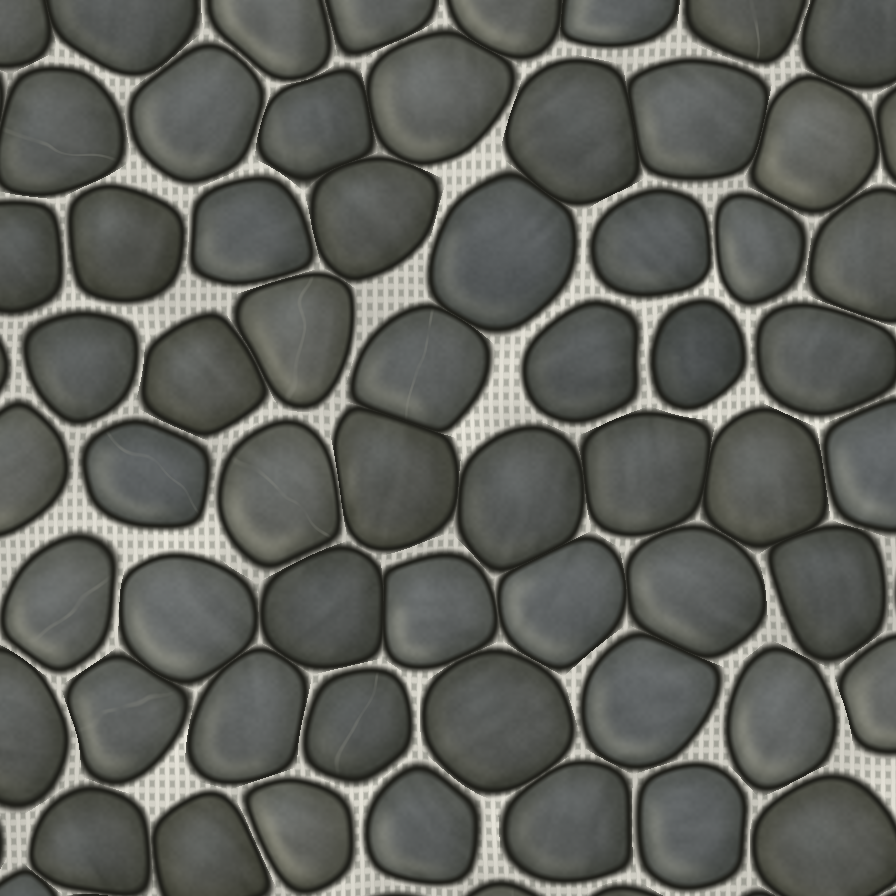
Write a Shadertoy shader that draws this texture.

```glsl
// Dark polished river pebbles packed on a pale woven mesh backing.
// Each pebble is a weighted Voronoi cell, rounded by a smooth minimum of its
// border distances and trimmed by a tilted oval, then shaded from its depth.

const float STONES_ACROSS = 7.0;
const float ROW_HEIGHT = 0.93;
const float JITTER = 0.44;        // scatter of the pebble centres
const float SIZE_SPREAD = 0.11;   // variation of the cell weights
const float ROUNDING = 0.08;      // corner radius of the pebbles
const float OVAL_LONG = 0.63;     // half axes of the trimming oval
const float OVAL_SHORT_MIN = 0.43;
const float OVAL_SHORT_MAX = 0.57;
const float OVAL_BLEND = 0.06;
const float MIN_GAP = 0.004;
const float EXTRA_GAP = 0.04;     // loose single pebbles
const float LOOSE_GAP = 0.05;     // loosely packed areas
const float EDGE_SOFTNESS = 0.018;
const float RIM_WIDTH = 0.042;
const float SHADOW_WIDTH = 0.065;
const vec2 MESH_THREADS = vec2(88.0, 66.0);

const vec3 STONE_CENTRE = vec3(0.348, 0.357, 0.347);
const vec3 STONE_EDGE = vec3(0.288, 0.297, 0.270);
const vec3 COOL_SHEEN = vec3(0.036, 0.043, 0.050);
const vec3 WARM_GLOW = vec3(0.155, 0.150, 0.130);
const vec3 VEIN = vec3(0.56, 0.56, 0.52);
const vec3 RIM_DARK = vec3(0.12, 0.12, 0.10);
const vec3 MESH_HOLE = vec3(0.66, 0.66, 0.62);
const vec3 MESH_THREAD = vec3(0.87, 0.86, 0.82);

float hash(vec2 p) {
    return fract(sin(dot(p, vec2(127.1, 311.7))) * 43758.5453);
}

float noise(vec2 p) {
    vec2 i = floor(p), f = fract(p);
    f = f * f * (3.0 - 2.0 * f);
    return mix(mix(hash(i), hash(i + vec2(1, 0)), f.x),
               mix(hash(i + vec2(0, 1)), hash(i + vec2(1, 1)), f.x), f.y);
}

float fbm(vec2 p) {
    float sum = 0.0, amp = 0.5;
    for (int i = 0; i < 4; i++) {
        sum += amp * noise(p);
        p = p * 2.03 + 17.3;
        amp *= 0.5;
    }
    return sum;
}

float smoothMin(float a, float b, float k) {
    float h = max(k - abs(a - b), 0.0) / k;
    return min(a, b) - 0.25 * h * h * k;
}

// Centre of a pebble in staggered rows
vec2 stoneCentre(vec2 id) {
    vec2 jitter = JITTER * (vec2(hash(id + 3.1), hash(id + 47.7)) - 0.5);
    vec2 c = id + 0.5 + jitter + vec2(0.5 * mod(id.y, 2.0), 0.0);
    return c * vec2(1.0, ROW_HEIGHT);
}

// Squared distance reduced by the weight of the pebble
float stonePower(vec2 p, vec2 id) {
    vec2 d = p - stoneCentre(id);
    return dot(d, d) - SIZE_SPREAD * hash(id + 81.3);
}

// Distance inside an oval that mostly leans up to the right
float ovalDepth(vec2 q, vec2 id) {
    float angle = 0.9 + 2.2 * (hash(id + 37.2) - 0.5);
    vec2 along = vec2(cos(angle), sin(angle));
    float shortAxis = mix(OVAL_SHORT_MIN, OVAL_SHORT_MAX, hash(id + 58.6));
    vec2 e = vec2(dot(q, along) / OVAL_LONG, dot(q, vec2(-along.y, along.x)) / shortAxis);
    return (1.0 - length(e)) * shortAxis;
}

vec3 meshColor(vec2 uv) {
    vec2 m = uv * MESH_THREADS + 0.9 * vec2(noise(uv * 9.0), noise(uv * 9.0 + 31.0));
    vec2 thread = smoothstep(0.14, 0.38, abs(fract(m) - 0.5));
    vec3 col = mix(MESH_HOLE, MESH_THREAD, max(thread.x, 0.8 * thread.y));
    return col * (0.83 + 0.30 * fbm(uv * 10.0));
}

// q: position from the centre, depth: distance inside the outline
vec3 stoneColor(vec2 q, float depth, vec2 id, vec2 uv) {
    float tone = hash(id + 12.9), tint = hash(id + 65.4);
    float angle = 6.2832 * hash(id + 23.5);
    vec2 along = vec2(cos(angle), sin(angle));
    vec2 across = vec2(-along.y, along.x);

    // Domed body with a tone of its own
    vec3 col = mix(STONE_EDGE, STONE_CENTRE, smoothstep(0.02, 0.24, depth));
    col += 0.08 * (tone - 0.5) + 0.025 * (tint - 0.5) * vec3(0.6, 0.1, -1.0);
    col += 0.07 * dot(q, vec2(-0.35, 0.9));

    // Cool sky sheen above, warm bounce along the lower left
    vec2 s = (q - vec2(-0.08, 0.13)) / vec2(0.20, 0.22);
    col += COOL_SHEEN * exp(-dot(s, s)) * (0.2 + tint);
    float lowerLeft = smoothstep(0.1, 0.9, dot(normalize(q + 1e-4), vec2(-0.75, -0.66)));
    float band = (depth - 0.11) / 0.07;
    col += WARM_GLOW * lowerLeft * exp(-band * band) * (0.2 + 0.8 * tone);

    // Mottling, faint streaks and grain
    vec2 grainUv = vec2(dot(q, along) * 3.0, dot(q, across) * 13.0) + id * 7.0;
    col += 0.07 * (fbm(uv * 28.0) - 0.47) + 0.035 * (noise(grainUv) - 0.5);
    col += 0.02 * (noise(uv * 230.0) - 0.5);

    // Pale vein on some pebbles
    float bend = dot(q, across) + 0.12 * (noise(q * 5.0 + id) - 0.5);
    float vein = (1.0 - smoothstep(0.004, 0.022, abs(bend))) * step(0.8, hash(id + 91.0));
    col = mix(col, VEIN, 0.4 * vein * noise(q * 9.0 + id * 3.0));

    return mix(RIM_DARK, col, smoothstep(-0.01, RIM_WIDTH, depth));
}

void mainImage(out vec4 fragColor, in vec2 fragCoord) {
    vec2 uv = fragCoord / iResolution.y;
    vec2 p = uv * STONES_ACROSS;
    p += 0.14 * (vec2(noise(p * 1.7), noise(p * 1.7 + 53.0)) - 0.5);

    // Find the pebble that owns this point
    float row = floor(p.y / ROW_HEIGHT);
    vec2 base = vec2(floor(p.x - 0.5 * mod(row, 2.0)), row), owner = base;
    float best = 1e3;
    for (int k = 0; k < 25; k++) {
        vec2 id = base + vec2(k % 5 - 2, k / 5 - 2);
        float power = stonePower(p, id);
        if (power < best) { best = power; owner = id; }
    }

    // Smooth minimum of the distances to its borders and its oval
    vec2 centre = stoneCentre(owner);
    float sum = 0.0;
    for (int k = 0; k < 25; k++) {
        if (k == 12) continue;
        vec2 id = owner + vec2(k % 5 - 2, k / 5 - 2);
        float border = 0.5 * (stonePower(p, id) - best) / distance(stoneCentre(id), centre);
        sum += exp(-border / ROUNDING);
    }
    float gap = MIN_GAP + EXTRA_GAP * pow(hash(owner + 5.7), 3.0);
    gap += LOOSE_GAP * smoothstep(0.5, 0.85, noise(owner * 0.45 + 9.0));
    float depth = -ROUNDING * log(sum) - gap;
    depth = smoothMin(depth, ovalDepth(p - centre, owner), OVAL_BLEND);

    // Shadowed mesh below, pebble on top
    vec3 ground = mix(RIM_DARK, meshColor(uv), smoothstep(0.0, SHADOW_WIDTH, -depth));
    float soft = max(EDGE_SOFTNESS, STONES_ACROSS / iResolution.y);
    vec3 stone = stoneColor(p - centre, depth, owner, uv);
    fragColor = vec4(mix(ground, stone, smoothstep(-soft, soft, depth)), 1.0);
}
```
